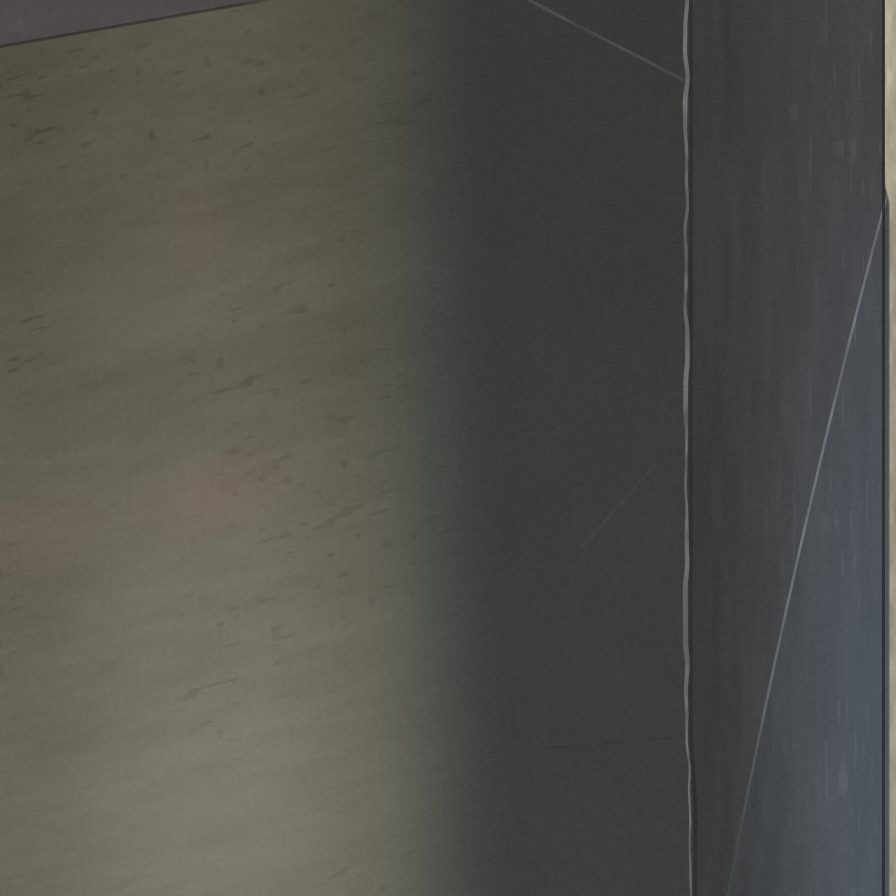
A three.js fragment shader for this texture:

```glsl
// Weathered stone wall fading into a shadowed corner, with a scratched side panel and pale edge strip.
varying vec2 vUv;

const float SOFT = 0.0015; // edge softness in canvas units

float hash(vec2 p) {
  return fract(sin(dot(p, vec2(127.1, 311.7))) * 43758.545);
}

float noise(vec2 p) {
  vec2 i = floor(p);
  vec2 f = fract(p);
  f = f * f * (3.0 - 2.0 * f);
  float low = mix(hash(i), hash(i + vec2(1.0, 0.0)), f.x);
  float high = mix(hash(i + vec2(0.0, 1.0)), hash(i + vec2(1.0, 1.0)), f.x);
  return mix(low, high, f.y);
}

// Layered noise, centred on zero
float fbm(vec2 p) {
  float sum = 0.0;
  float amp = 0.5;
  for (int i = 0; i < 5; i++) {
    sum += amp * (noise(p) - 0.5);
    p = p * 2.03 + vec2(17.3, 9.1);
    amp *= 0.5;
  }
  return sum;
}

float edge(float d) {
  return smoothstep(-SOFT, SOFT, d);
}

float stroke(float d, float halfWidth) {
  return 1.0 - smoothstep(halfWidth, halfWidth + SOFT, abs(d));
}

float segment(vec2 p, vec2 a, vec2 b, float halfWidth) {
  vec2 ab = b - a;
  float t = clamp(dot(p - a, ab) / dot(ab, ab), 0.0, 1.0);
  return stroke(length(p - a - ab * t), halfWidth);
}

float blob(vec2 p, vec2 center, vec2 radius) {
  vec2 q = (p - center) / radius;
  return exp(-dot(q, q));
}

vec3 wall(vec2 p) {
  // Lit stone, brighter toward the floor and dimmer at the far left
  vec3 lit = mix(vec3(0.445, 0.435, 0.38), vec3(0.345, 0.337, 0.285), smoothstep(0.0, 1.0, p.y));
  lit *= 0.93 + 0.09 * smoothstep(0.0, 0.22, p.x);
  lit += 0.03 * blob(p, vec2(0.25, 0.08), vec2(0.2, 0.28));

  // Reddish slanted stains
  vec2 slanted = vec2(p.x, p.y - 0.25 * (p.x - 0.23));
  float stain = blob(slanted, vec2(0.24, 0.445), vec2(0.07, 0.04));
  stain += 0.7 * blob(slanted, vec2(0.02, 0.45), vec2(0.09, 0.05));
  stain += 0.5 * blob(p, vec2(0.22, 0.74), vec2(0.04, 0.06));
  lit += vec3(0.025, -0.006, -0.004) * stain;

  // Clouds and brushed streaks follow a slight upward slant
  lit += 0.055 * fbm(slanted * vec2(5.0, 9.0));
  lit += 0.035 * fbm(slanted * vec2(18.0, 70.0) + 4.0);
  float pits = smoothstep(0.77, 0.95, noise(slanted * vec2(65.0, 150.0)));
  lit -= 0.035 * pits * smoothstep(0.35, 0.65, noise(p * 8.0 + 3.0));

  // Soft shadow into the corner
  vec3 shade = mix(vec3(0.242, 0.243, 0.238), vec3(0.222, 0.221, 0.213), p.y);
  float lean = 0.025 * p.y;
  float shadow = 0.45 * smoothstep(0.27, 0.55, p.x + lean)
               + 0.55 * smoothstep(0.42, 0.585, p.x + lean);
  vec3 color = mix(lit, shade + 0.012 * fbm(p * 12.0), shadow);
  color += vec3(-0.012, 0.002, 0.004) * blob(p, vec2(0.49, 0.5), vec2(0.05, 0.7));

  // Faint scratches and a hairline crack
  color += 0.055 * segment(p, vec2(0.59, 1.0), vec2(0.762, 0.911), 0.001) * (0.5 + noise(p * 40.0));
  color += 0.02 * segment(p, vec2(0.65, 0.39), vec2(0.73, 0.48), 0.0008);
  color -= 0.025 * segment(p, vec2(0.54, 0.159), vec2(0.755, 0.177), 0.0005) * noise(p * 60.0);
  return color;
}

vec3 ceiling(vec2 p) {
  return vec3(0.305, 0.292, 0.29) + 0.03 * fbm(p * vec2(12.0, 35.0));
}

vec3 sidePanel(vec2 p) {
  float across = smoothstep(0.78, 0.97, p.x);
  vec3 outer = mix(vec3(0.305, 0.325, 0.345), vec3(0.27, 0.27, 0.278), smoothstep(0.2, 0.95, p.y));
  vec3 color = mix(vec3(0.228, 0.229, 0.225), outer, across);
  color += 0.04 * fbm(p * vec2(90.0, 9.0));
  float flecks = smoothstep(0.8, 0.96, noise(p * vec2(220.0, 24.0)));
  color += 0.035 * flecks * across;
  // Long curved scratch, with cooler stone below it
  float bend = p.x - (0.812 + 0.19 * p.y + 0.048 * p.y * p.y);
  color += vec3(0.004, 0.009, 0.015) * edge(bend);
  float fade = smoothstep(0.0, 0.35, p.y) * (1.0 - smoothstep(0.77, 0.785, p.y));
  float wear = 0.65 + 0.5 * noise(vec2(7.0, p.y * 30.0));
  color += vec3(0.14, 0.155, 0.16) * stroke(bend, 0.0008) * wear * (0.25 + 0.75 * fade);
  return color;
}

void main() {
  vec2 p = vUv;

  // Wall, with the slanted ceiling seam
  float seam = p.y - 0.948 - 0.174 * p.x;
  vec3 color = mix(wall(p), ceiling(p), edge(seam));
  color -= 0.09 * stroke(seam, 0.001) * (1.0 - smoothstep(0.26, 0.32, p.x));

  // Corner crease, chipped and pale
  float jitter = 0.003 * (noise(vec2(2.0, p.y * 35.0)) - 0.5);
  float crease = p.x - 0.766 - 0.005 * (1.0 - smoothstep(0.08, 0.2, p.y));
  color = mix(color, sidePanel(p), edge(crease));
  float chip = 0.55 + 0.65 * noise(vec2(5.0, p.y * 60.0));
  float width = mix(0.0005, 0.0022, smoothstep(0.07, 0.25, p.y) * noise(vec2(9.0, p.y * 18.0)));
  color += vec3(0.17, 0.18, 0.18) * chip * stroke(crease + jitter, width);
  color -= 0.04 * stroke(crease - 0.005, 0.0015);

  // Pale strip along the right edge, narrower below the scratch
  float border = mix(0.9925, 0.987, smoothstep(0.77, 0.80, p.y));
  vec3 strip = vec3(0.68, 0.655, 0.57) + 0.2 * fbm(p * vec2(140.0, 35.0));
  strip *= mix(0.88, 1.0, smoothstep(0.7, 0.85, p.y));
  color = mix(color, strip, edge(p.x - border));
  color = mix(color, vec3(0.15, 0.155, 0.16), 0.8 * stroke(p.x - 0.986, 0.0009));

  // Fine grain
  color += 0.022 * (noise(p * 380.0) - 0.5);
  gl_FragColor = vec4(color, 1.0);
}
```
